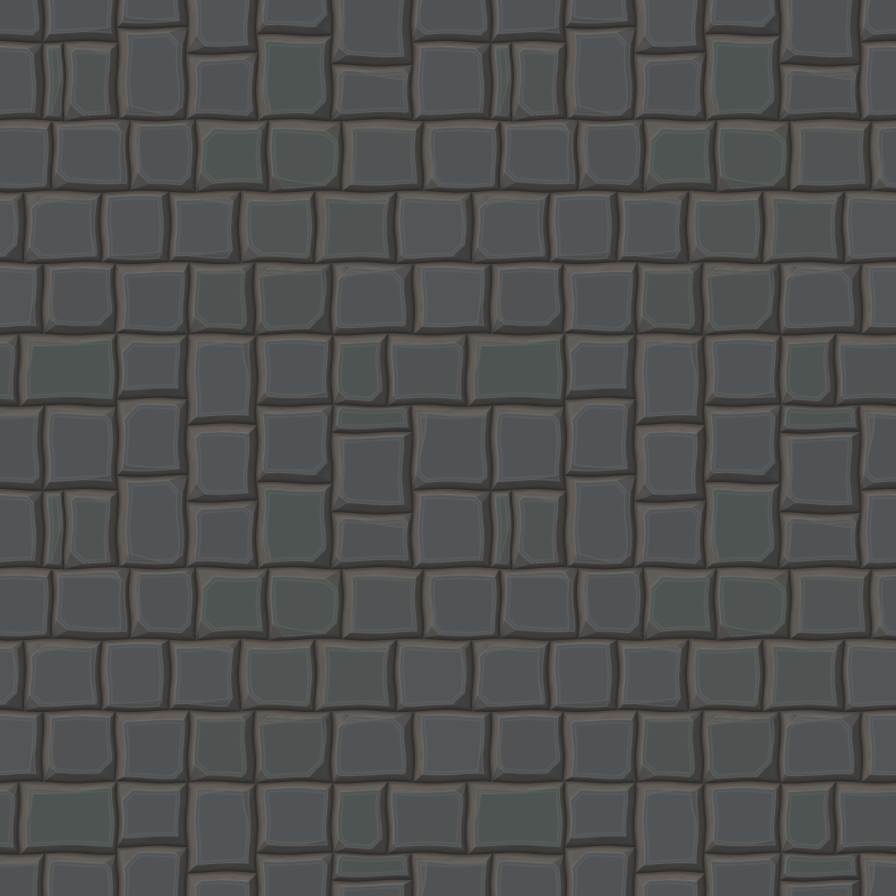
Give the GLSL for this texture, as a WebGL 1 fragment shader.

```glsl
precision highp float;
// Dark grey cobblestone paving: bevelled, chipped blocks in uneven courses.

uniform vec2 u_resolution;

#define TILES 2.0      // pattern repeats across and down
#define SPAN 384.0     // layout units in one repeat
#define BEVEL 6.0      // mean bevel width, layout units
#define LINE 0.75      // half width of the pale edge lines
#define LINE_GAIN 0.06 // brightness of the edge lines
#define SAMPLES 3      // antialiasing grid per side
#define FACE_BLUE vec3(0.318, 0.329, 0.337)
#define FACE_GREEN vec3(0.310, 0.333, 0.322)
#define LIT vec3(0.395, 0.370, 0.348)
#define SHADE vec3(0.240, 0.234, 0.226)

const float TAU = 6.28319;

float hash(vec2 p) {
  return fract(sin(dot(p, vec2(127.1, 311.7))) * 43758.5);
}

// Value noise that wraps after "period" cells.
float noise(vec2 p, float period) {
  vec2 i = floor(p), f = fract(p);
  f = f * f * (3.0 - 2.0 * f);
  vec2 a = mod(i, period), b = mod(i + 1.0, period);
  return mix(mix(hash(a), hash(vec2(b.x, a.y)), f.x),
             mix(hash(vec2(a.x, b.y)), hash(b), f.x), f.y);
}

float is(float a, float b) { return 1.0 - step(0.5, abs(a - b)); }

// Left edge of block k in a course; the last three courses share columns.
float columnLeft(float row, float k) {
  float m = mod(k, 6.0);
  float x = 64.0 * k + 33.0 + 5.0 * cos((k - 0.4) * TAU / 6.0);
  x += 10.0 * is(row, 0.0) - 16.0 * is(row, 1.0);
  x += step(row, 2.5) * 5.0 * (hash(vec2(m, row + 9.0)) - 0.5);
  return x - 21.0 * is(row, 3.0) * (is(m, 0.0) + is(m, 5.0));
}

float columnAt(float x, float row) {
  float found = -1.0;
  for (int i = 0; i < 6; i++) {
    if (x >= columnLeft(row, float(i))) found = float(i);
  }
  return found;
}

// Top of a course; the lower courses step up and down by column.
float rowTop(float row, float k) {
  float m = mod(k, 6.0);
  float y = 61.2 * row + 5.0 * step(4.5, row) + 11.8 * step(5.5, row);
  float lift = 16.0 * is(m, 2.0) - 6.0 * is(m, 1.0);
  float extra = 26.0 * is(m, 4.0) + 6.0 * (is(m, 0.0) + is(m, 5.0));
  return y + lift * (is(row, 4.0) + is(row, 5.0)) + extra * is(row, 5.0);
}

vec3 bevelColor(vec2 n) {
  return mix(SHADE, LIT, 0.5 + 0.62 * dot(n, vec2(-0.65, -0.76)));
}

float edgeLine(float d) { return 1.0 - smoothstep(0.0, 2.0 * LINE, abs(d)); }

vec3 paving(vec2 uv) {
  // Layout space runs downward from the top of the first course.
  vec2 p = fract(vec2(uv.x, 1.0 - uv.y) * TILES) * SPAN - vec2(0.0, 103.0);
  p += 0.9 * sin(TAU / SPAN * (vec2(7.0, 5.0) * p.yx + vec2(3.0, 4.0) * p));
  p = mod(p, SPAN);

  // Find the block and its bounds.
  float k = columnAt(p.x, 4.0), row = 0.0;
  for (int i = 1; i < 6; i++) {
    if (p.y >= rowTop(float(i), k)) row = float(i);
  }
  k = columnAt(p.x, row);
  vec2 lo = vec2(columnLeft(row, k), rowTop(row, k));
  vec2 hi = vec2(columnLeft(row, k + 1.0), rowTop(row + 1.0, k));
  vec2 id = vec2(mod(k, 6.0), row);

  // Two blocks are split into a thin strip and a remainder.
  vec2 cut = lo + vec2(18.0, 23.0);
  if (is(id.x, 4.0) * is(row, 4.0) > 0.5) {
    if (p.y < cut.y) { hi.y = cut.y; id += 20.0; } else lo.y = cut.y;
  }
  if (is(id.x, 0.0) * is(row, 5.0) > 0.5) {
    if (p.x < cut.x) { hi.x = cut.x; id += 20.0; } else lo.x = cut.x;
  }
  vec2 size = 0.5 * (hi - lo), q = p - 0.5 * (lo + hi);
  float fit = clamp(min(size.x, size.y) / 20.0, 0.6, 1.0);

  // Face tone, then bevels: even planes are sides, odd ones clipped corners.
  vec3 face = mix(FACE_BLUE, FACE_GREEN, smoothstep(0.5, 0.9, hash(id + 3.7)));
  face += 0.012 * (hash(id + 5.1) - 0.5);
  vec3 color = face;
  float height = 1.0, inner = 99.0, rim = 99.0;
  for (int i = 0; i < 8; i++) {
    float fi = float(i), corner = mod(fi, 2.0), h = hash(id + fi * 1.37);
    vec2 n = vec2(cos(fi * TAU / 8.0), sin(fi * TAU / 8.0));
    float d = dot(abs(n), size) - dot(n, q);
    float w = fit * mix(BEVEL * (0.65 + 0.75 * h), 7.0 + 10.0 * h * h, corner);
    if (d / w < height) {
      height = d / w;
      color = mix(bevelColor(n), face, 0.3 * corner);
    }
    inner = min(inner, d - w);
    if (corner < 0.5) rim = min(rim, d);
  }

  // Slanted chips shave a shallow facet off one or two sides.
  float glow = 0.8 * edgeLine(inner) + 0.55 * edgeLine(inner - 2.8);
  for (int j = 0; j < 2; j++) {
    vec2 seed = id + 11.3 + 4.1 * float(j);
    float side = floor(4.0 * hash(seed)) * TAU / 4.0;
    float tilt = side + 0.4 * (hash(seed + 1.9) - 0.5);
    vec2 n = vec2(cos(tilt), sin(tilt));
    float d = dot(abs(vec2(cos(side), sin(side))), size) - 8.0 * fit - dot(n, q);
    if (hash(seed + 2.3) < 0.65) {
      if (1.0 + d / 30.0 < height) {
        height = 1.0 + d / 30.0;
        color = mix(face, bevelColor(n), 0.4);
      }
      glow = max(glow, 0.7 * edgeLine(d) * step(0.0, inner));
    }
  }

  // Worn bevels darken into the joints.
  float wear = noise(p / 8.0, SPAN / 8.0);
  color *= 1.0 + 0.08 * (wear - 0.5) * step(inner, 0.0);
  color *= mix(0.70, 1.0, smoothstep(-0.5, 2.5 + 2.5 * wear, rim));
  return color + LINE_GAIN * glow;
}

void main() {
  vec3 sum = vec3(0.0);
  for (int i = 0; i < SAMPLES * SAMPLES; i++) {
    float n = float(SAMPLES), fi = float(i);
    vec2 offset = (vec2(mod(fi, n), floor(fi / n)) + 0.5) / n - 0.5;
    sum += paving((gl_FragCoord.xy + offset) / u_resolution);
  }
  gl_FragColor = vec4(sum / float(SAMPLES * SAMPLES), 1.0);
}
```
